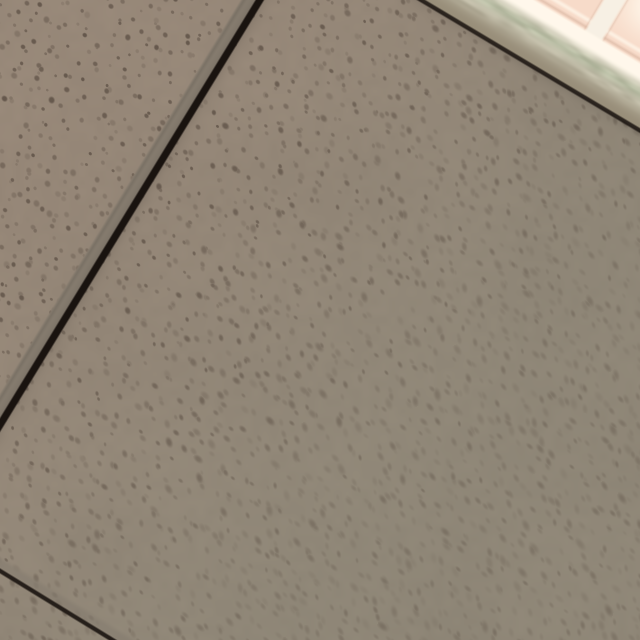
Reproduce this texture procedurally as a WebGL 2 fragment shader.

```glsl
#version 300 es
precision highp float;
// Speckled stone-like ceiling tiles divided by slanted dark seams, with the
// frame of a bright lamp panel in the upper right corner. Seams are signed
// line distances; specks are jittered ellipses scattered over several grids.

uniform vec2 u_resolution;
out vec4 fragColor;

// Each seam runs from A to B
const vec2 MAIN_A = vec2(0.0, 0.336), MAIN_B = vec2(0.406, 1.0);
const vec2 LAMP_A = vec2(0.658, 1.0), LAMP_B = vec2(1.0, 0.796);
const vec2 LOW_A = vec2(0.0, 0.108), LOW_B = vec2(0.176, 0.0);
const float MAIN_HALF = 0.0056, THIN_HALF = 0.0033;
const float GROOVE_WIDTH = 0.027;
const float FRAME_WIDTH = 0.070;
const float BAR_POS = 0.260, BAR_HALF = 0.015;
const float SPECK_GRID = 30.0;
const int SPECK_LAYERS = 3;

const vec3 TILE_WARM = vec3(0.590, 0.530, 0.470);
const vec3 TILE_COOL = vec3(0.560, 0.527, 0.467);
const vec3 GROOVE = vec3(0.520, 0.485, 0.435);
const vec3 SPECK = vec3(0.330, 0.280, 0.240);
const vec3 SEAM = vec3(0.100, 0.075, 0.060);
const vec3 FRAME_DARK = vec3(0.600, 0.560, 0.480);
const vec3 FRAME_PALE = vec3(0.800, 0.790, 0.710);
const vec3 LAMP_WHITE = vec3(1.000, 0.970, 0.920);
const vec3 LAMP_PINK = vec3(0.970, 0.860, 0.790);
const vec3 LAMP_LINE = vec3(0.840, 0.700, 0.620);

float hash(vec2 p) {
    vec3 q = fract(vec3(p.xyx) * 0.1031);
    q += dot(q, q.yzx + 33.33);
    return fract((q.x + q.y) * q.z);
}

float noise(vec2 p) {
    vec2 i = floor(p), f = fract(p);
    f = f * f * (3.0 - 2.0 * f);
    return mix(mix(hash(i), hash(i + vec2(1, 0)), f.x),
               mix(hash(i + vec2(0, 1)), hash(i + vec2(1, 1)), f.x), f.y);
}

// x: distance along the line from a, y: signed distance to its left
vec2 lineSpace(vec2 p, vec2 a, vec2 b) {
    vec2 dir = normalize(b - a), rel = p - a;
    return vec2(dot(rel, dir), dir.x * rel.y - dir.y * rel.x);
}

// Soft stripe of given half width centred on zero
float stripe(float d, float halfWidth, float soft) {
    return 1.0 - smoothstep(halfWidth - soft, halfWidth + soft, abs(d));
}

// Scattered specks; stretch lengthens them along a steep diagonal
float specks(vec2 p, float stretch, float blur) {
    float cover = 0.0;
    for (int i = 0; i < SPECK_LAYERS; i++) {
        float k = float(i), turn = 0.4 + 0.7 * k;
        mat2 rot = mat2(cos(turn), sin(turn), -sin(turn), cos(turn));
        vec2 q = rot * p * (SPECK_GRID + 4.0 * k) + 17.0 * k + 60.0;
        vec2 cell = floor(q), seed = cell + 91.0 * k;
        vec2 jitter = 0.25 + 0.5 * vec2(hash(seed + 3.7), hash(seed + 8.3));
        vec2 rel = (fract(q) - jitter) * rot;
        float lean = 1.05 + 0.7 * (hash(seed + 5.1) - 0.5);
        vec2 axis = vec2(cos(lean), -sin(lean));
        vec2 e = vec2(dot(rel, axis) / stretch, dot(rel, vec2(-axis.y, axis.x)));
        float radius = mix(0.07, 0.13, hash(seed + 1.9));
        float strength = hash(seed + 6.4);
        strength = step(0.3, strength) * mix(0.15, 1.0, strength * strength);
        cover = max(cover, strength * (1.0 - smoothstep(radius * (1.0 - blur), radius * (1.0 + blur), length(e))));
    }
    return cover;
}

// Frame and lit panel; s is the line space of the lamp seam
vec3 lamp(vec2 s) {
    float grain = noise(s * vec2(45.0, 170.0));
    float across = s.y / FRAME_WIDTH;
    vec3 col = mix(FRAME_DARK, FRAME_PALE, smoothstep(0.1, 0.75, across));
    col += 0.10 * (grain - 0.5) * smoothstep(0.2, 0.6, across);
    col -= vec3(0.09, 0.06, 0.08) * stripe(across - 0.72, 0.08, 0.12);
    // Bright rim, then pink panes divided by pale bars
    col = mix(col, LAMP_WHITE, smoothstep(0.80, 1.05, across));
    float pane = smoothstep(0.088, 0.094, s.y);
    float bar = stripe(s.x - BAR_POS, BAR_HALF, 0.003);
    float glow = smoothstep(0.10, 0.18, s.y) * smoothstep(0.24, 0.32, s.x);
    vec3 paneCol = mix(LAMP_PINK, LAMP_WHITE, glow);
    paneCol = mix(paneCol, LAMP_LINE, 0.6 * stripe(s.y - 0.096, 0.002, 0.003));
    paneCol = mix(paneCol, LAMP_WHITE, 0.7 * stripe(s.y - 0.107, 0.003, 0.003));
    paneCol = mix(paneCol, LAMP_LINE, 0.5 * stripe(abs(s.x - BAR_POS) - BAR_HALF - 0.002, 0.001, 0.003));
    return mix(col, mix(paneCol, LAMP_WHITE * 0.97, bar), pane);
}

void main() {
    vec2 p = gl_FragCoord.xy / u_resolution;
    float soft = max(0.0018, 1.0 / u_resolution.y);
    vec2 mainS = lineSpace(p, MAIN_A, MAIN_B);
    vec2 lampS = lineSpace(p, LAMP_A, LAMP_B);
    vec2 lowS = lineSpace(p, LOW_A, LOW_B);

    // Tile surface, cooler and blurrier towards the lower right
    float far = smoothstep(0.2, 1.5, p.x + 1.0 - p.y);
    vec3 col = mix(TILE_WARM, TILE_COOL, far);
    col *= 1.0 + 0.025 * (noise(p * 7.0) - 0.5) + 0.02 * (noise(p * 70.0) - 0.5);
    float groove = smoothstep(0.0, 0.004, mainS.y) * (1.0 - smoothstep(GROOVE_WIDTH - 0.005, GROOVE_WIDTH, mainS.y));
    float spots = specks(p, mix(1.15, 1.9, far), mix(0.45, 0.8, far));
    col = mix(col, SPECK, spots * mix(0.75, 0.33, far) * (1.0 - groove));

    // Recessed edges beside the seams
    col = mix(col, GROOVE, 0.8 * groove);
    col *= 1.0 - 0.10 * stripe(mainS.y - 0.021, 0.002, 0.004);
    col = mix(col, GROOVE, 0.6 * stripe(lowS.y - 0.010, 0.007, 0.005));
    col *= 1.0 - 0.18 * exp(-abs(mainS.y) / 0.008) - 0.15 * exp(-abs(lampS.y) / 0.007);

    col = mix(col, lamp(lampS), smoothstep(-soft, soft, lampS.y));
    col = mix(col, SEAM, stripe(mainS.y, MAIN_HALF, soft));
    col = mix(col, SEAM, 0.85 * stripe(lampS.y, THIN_HALF, soft));
    col = mix(col, SEAM, 0.9 * stripe(lowS.y, THIN_HALF, soft));
    fragColor = vec4(clamp(col, 0.0, 1.0), 1.0);
}
```
